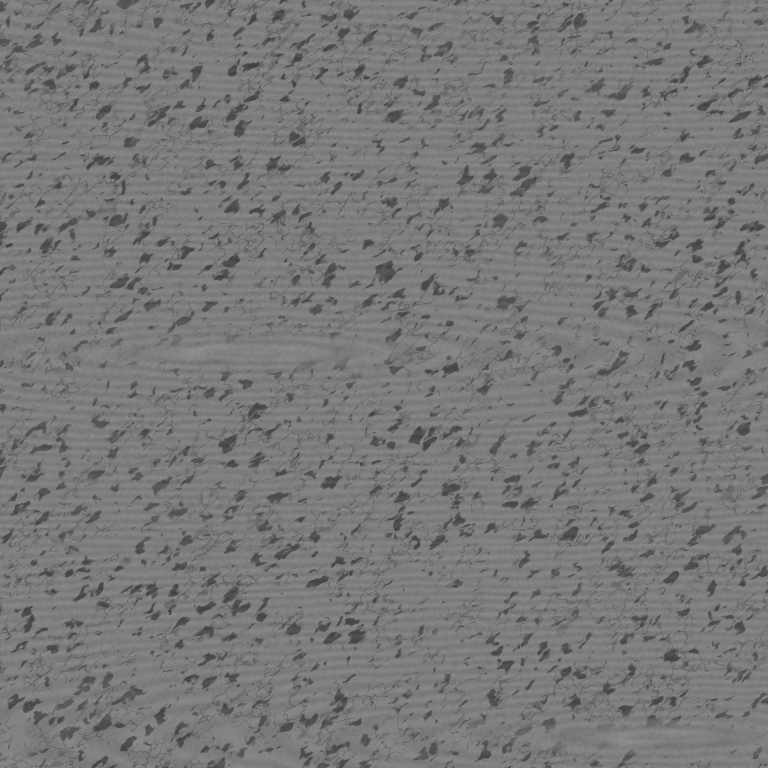
This texture is drawn by a WebGL 1 fragment shader. Its source:

```glsl
precision highp float;
// Grey grained slab: fine horizontal ridges bend around long flat eyes,
// under ragged dark pits and thin broken veins. The ridges are a sine of the
// distance to the nearest eye; pits and veins come from warped cellular noise.

uniform vec2 u_resolution;

const float BASE_TONE = 0.497;
const float RIDGE_COUNT = 92.0;
const float RIDGE_DEPTH = 0.021;
const float EYE_FLATNESS = 0.11;
const float EYE_SPACING = 0.5;
const vec2 FIRST_EYE = vec2(0.86, 0.04);
const float EYE_SHIFT = -0.54;
const float PIT_CELLS = 47.0;
const float PIT_DEPTH = 0.18;
const float PIT_MIN = 0.16;
const float PIT_MAX = 0.45;
const float VEIN_CELLS = 56.0;
const float VEIN_DEPTH = 0.085;
const float VEIN_WIDTH = 0.17;
const float GRAIN_CELLS = 330.0;
const float GRAIN_DEPTH = 0.034;

float hash(vec2 p) {
  vec3 q = fract(vec3(p.xyx) * 0.1031);
  q += dot(q, q.yzx + 33.33);
  return fract((q.x + q.y) * q.z);
}

float noise(vec2 p) {
  vec2 cell = floor(p);
  vec2 f = fract(p);
  f = f * f * (3.0 - 2.0 * f);
  float low = mix(hash(cell), hash(cell + vec2(1.0, 0.0)), f.x);
  float high = mix(hash(cell + vec2(0.0, 1.0)), hash(cell + 1.0), f.x);
  return mix(low, high, f.y);
}

// Two octaves of displacement that roughen the cell shapes.
vec2 raggedWarp(vec2 p) {
  vec2 coarse = vec2(noise(p * 2.1), noise(p * 2.1 + 71.0)) - 0.5;
  vec2 fine = vec2(noise(p * 5.3 + 19.0), noise(p * 5.3 + 43.0)) - 0.5;
  return p + 0.6 * coarse + 0.28 * fine;
}

// x: pit strength, y: gap between the nearest and second nearest points.
vec2 cellular(vec2 p) {
  vec2 home = floor(p);
  float nearest = 8.0;
  float second = 8.0;
  float pit = 0.0;
  for (int j = -1; j <= 1; j++) {
    for (int i = -1; i <= 1; i++) {
      vec2 cell = home + vec2(float(i), float(j));
      vec2 point = cell + vec2(hash(cell), hash(cell + 57.0));
      float d = length(p - point);
      float chance = hash(cell + 113.0);
      float size = mix(PIT_MIN, PIT_MAX, chance * chance);
      pit = max(pit, smoothstep(0.0, 0.2, size - d));
      second = min(second, max(nearest, d));
      nearest = min(nearest, d);
    }
  }
  return vec2(pit, second - nearest);
}

// Flattened distance to the nearest eye of the grain.
float eyeDistance(vec2 p) {
  float nearest = 8.0;
  for (int i = 0; i < 3; i++) {
    float row = float(i);
    float x = fract(FIRST_EYE.x + EYE_SHIFT * row);
    vec2 offset = p - vec2(x, FIRST_EYE.y + EYE_SPACING * row);
    nearest = min(nearest, length(offset * vec2(EYE_FLATNESS, 1.0)));
  }
  return nearest;
}

void main() {
  vec2 uv = gl_FragCoord.xy / u_resolution;

  // Ridges, slightly wavy and uneven in strength
  float eye = eyeDistance(uv);
  float wave = 0.5 * noise(uv * vec2(7.0, 24.0))
             + 0.35 * noise(uv * vec2(28.0, 60.0));
  float ridge = sin(6.28318 * (eye * RIDGE_COUNT + wave));
  float strength = 0.65 + 0.7 * noise(uv * vec2(18.0, 70.0) + 9.0);
  float tone = BASE_TONE + RIDGE_DEPTH * ridge * strength;

  // Mottled heart of each eye
  float heart = 1.0 - smoothstep(0.006, 0.022, eye);
  tone += 0.09 * heart * (noise(uv * vec2(32.0, 70.0) + 5.0) - 0.45);

  // Pits and veins, leaning up to the right and sparse inside the eyes
  vec2 lean = vec2(uv.x * 0.85 - uv.y * 0.15, uv.y * 1.1 - uv.x * 0.35);
  float pit = cellular(raggedWarp(lean * PIT_CELLS + 80.0)).x;
  float gap = cellular(raggedWarp(lean * VEIN_CELLS + 200.0)).y;
  float broken = smoothstep(0.42, 0.68, noise(lean * VEIN_CELLS * 0.9 + 31.0));
  float vein = broken * (1.0 - smoothstep(0.0, VEIN_WIDTH, gap));
  float cover = smoothstep(0.004, 0.035, eye) * (0.8 + 0.4 * noise(uv * 9.0));
  float dark = max(PIT_DEPTH * pit, VEIN_DEPTH * vein);
  tone -= dark * cover;

  // Fine surface grain
  tone += GRAIN_DEPTH * (noise(uv * GRAIN_CELLS) - 0.5);
  gl_FragColor = vec4(vec3(tone), 1.0);
}
```
